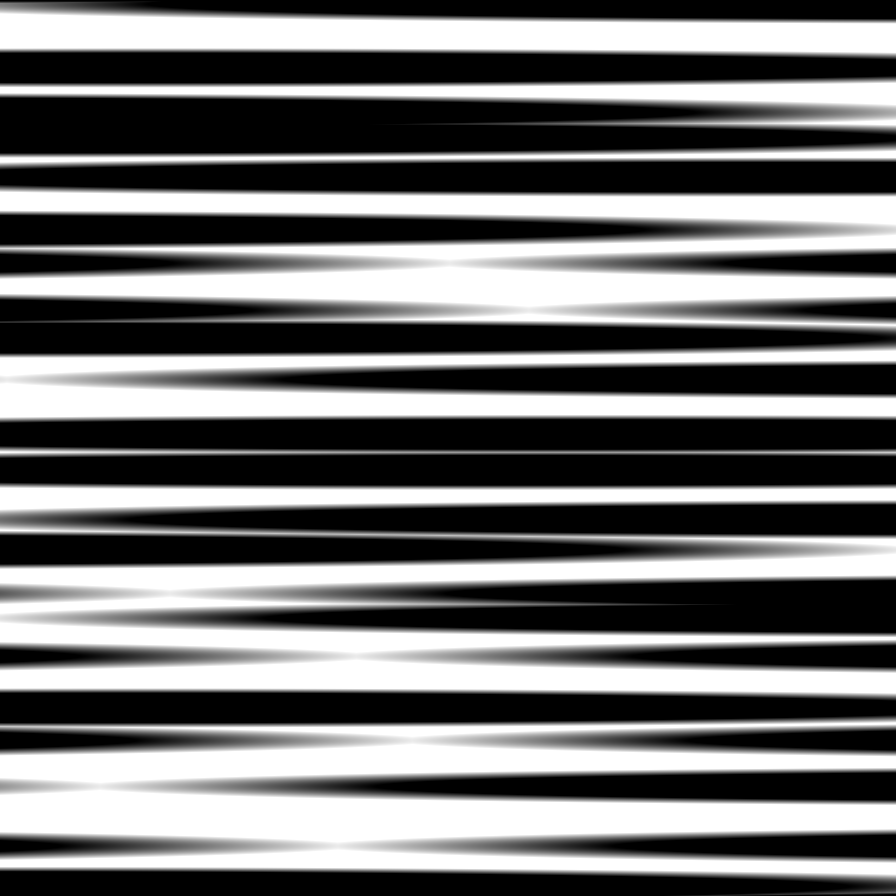
Reproduce this pattern procedurally as a WebGL 1 fragment shader.

```glsl
precision highp float;
// Long black lenses on white, stacked in irregular rows and pinched at their tips.
// Stretched cellular noise: each row repeats one jittered centre along x, and the
// distance to the nearest centre becomes a linear ramp from black to white.
uniform vec2 u_resolution;

const float ROWS = 22.0;
const float PERIOD = 2.6; // lens length in canvas widths

// Evenly spread pseudo-random value in 0..1 for a row
float scatter(float row, float step) {
  return fract(row * row * step);
}

// Stretched distance from p (x in canvas widths, y in rows) to a row's lens centre
float lensDistance(vec2 p, float row) {
  float centreY = row + 0.1 + 0.8 * scatter(row, 0.7071);
  float along = fract(p.x / PERIOD - scatter(row, 0.618) + 0.055) - 0.5;
  return length(vec2(along * 0.954, p.y - centreY));
}

void main() {
  vec2 uv = gl_FragCoord.xy / u_resolution;
  vec2 p = vec2(uv.x, (1.0 - uv.y) * ROWS); // rows count downwards

  // Nearest centre among this row and its neighbours
  float nearest = 1.0;
  for (int i = -1; i <= 1; i++) {
    nearest = min(nearest, lensDistance(p, floor(p.y) + float(i)));
  }

  // Black core, soft grey rim, white gaps
  float shade = clamp((nearest - 0.364) / 0.123, 0.0, 1.0);
  gl_FragColor = vec4(vec3(shade), 1.0);
}
```
